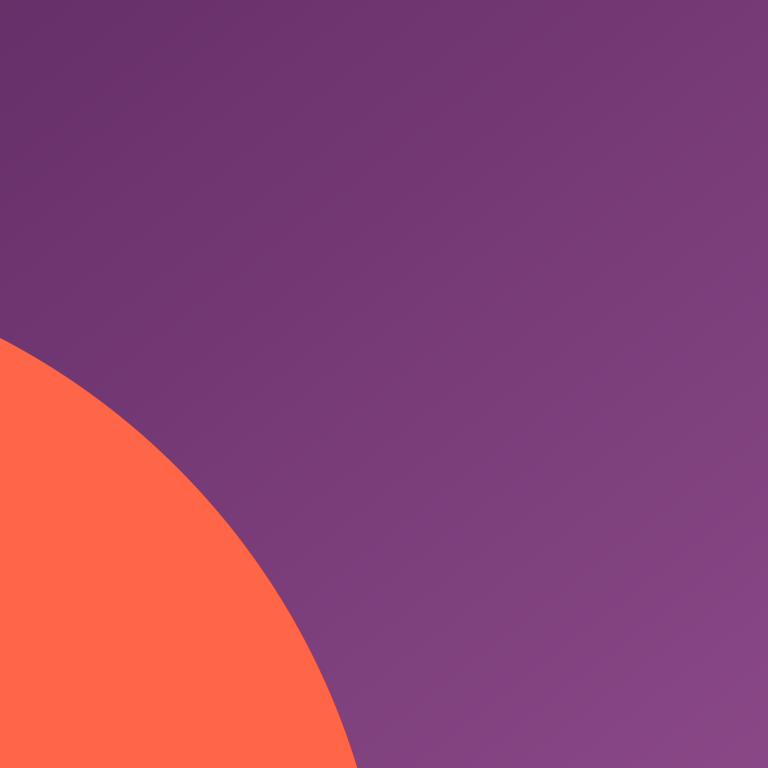
This background is drawn by a WebGL 2 fragment shader. Its source:

```glsl
#version 300 es
precision highp float;
// Diagonal plum gradient with a large coral disc rising from the lower left.

#define DISC_CENTER vec2(-0.432, -0.272)
#define DISC_RADIUS 0.9375
#define GRADIENT_WEIGHTS vec2(0.44, 0.56)
#define PLUM_DARK vec3(0.400, 0.186, 0.412)
#define PLUM_LIGHT vec3(0.540, 0.280, 0.530)
#define CORAL vec3(1.000, 0.400, 0.278)

uniform vec2 u_resolution;
out vec4 fragColor;

float discDistance(vec2 p) {
    return length(p - DISC_CENTER) - DISC_RADIUS;
}

// Linear ramp from the upper left corner to the lower right one
vec3 plumGradient(vec2 p) {
    float ramp = dot(vec2(p.x, 1.0 - p.y), GRADIENT_WEIGHTS);
    return mix(PLUM_DARK, PLUM_LIGHT, clamp(ramp, 0.0, 1.0));
}

void main() {
    vec2 uv = gl_FragCoord.xy / u_resolution;

    // Soft edge about one and a half pixels wide
    float edge = 0.75 / min(u_resolution.x, u_resolution.y);
    float disc = 1.0 - smoothstep(-edge, edge, discDistance(uv));

    fragColor = vec4(mix(plumGradient(uv), CORAL, disc), 1.0);
}
```
